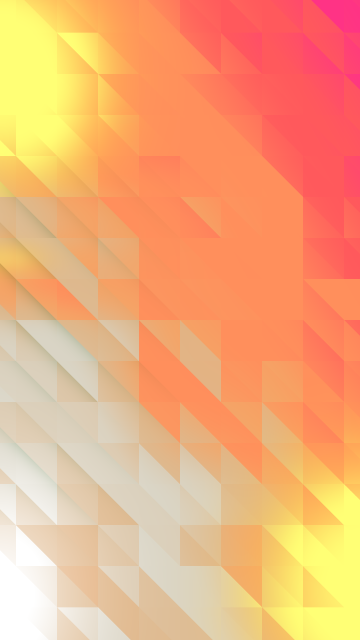
This background is drawn by a WebGL 1 fragment shader. Its source:

```glsl
precision highp float;

uniform vec2 u_resolution;

float hash(vec2 id) {
  return fract(sin(dot(id, vec2(12.99, 78.23))) * 4375.85);
}

float glow(vec2 uv, vec2 center, vec2 radius) {
  vec2 d = (uv - center) / radius;
  return exp(-dot(d, d));
}

float block(vec2 p, vec2 low, vec2 high) {
  vec2 inside = step(low, p) * step(p, high);
  return inside.x * inside.y;
}

// Warm ramp from pink through coral and beige to pale grey
vec3 ramp(float tone) {
  vec3 color = mix(vec3(1.0, 0.20, 0.52), vec3(1.0, 0.35, 0.36), smoothstep(-0.04, 0.15, tone));
  color = mix(color, vec3(1.0, 0.56, 0.36), smoothstep(0.17, 0.36, tone));
  color = mix(color, vec3(0.96, 0.64, 0.40), smoothstep(0.38, 0.48, tone));
  color = mix(color, vec3(0.87, 0.72, 0.55), smoothstep(0.46, 0.60, tone));
  return mix(color, vec3(0.85, 0.83, 0.77), smoothstep(0.58, 0.76, tone));
}

vec3 facets(vec2 pixel) {
  vec2 uv = pixel / u_resolution;
  vec2 grid = (pixel - 0.5 * u_resolution) / u_resolution.y * 15.6;
  float diagonal = grid.x + grid.y;
  vec2 slanted = vec2(grid.x, diagonal);

  // Two sheared lattices overlap to split every cell into triangles
  vec2 rowId = vec2(floor(grid.x + fract(grid.y)), floor(grid.y));
  vec2 columnId = vec2(floor(grid.x), floor(grid.y + fract(grid.x)));
  float rowNoise = hash(rowId + 31.0) - 0.5;
  float columnNoise = hash(columnId + 67.0) - 0.5;
  float jitter = rowNoise + columnNoise;

  // Diagonal tone with warm pockets
  float tone = min(1.0 - 0.5 * (uv.x + uv.y), 0.69);
  tone -= 0.17 * glow(uv, vec2(0.08, 0.56), vec2(0.30, 0.07));
  tone -= 0.13 * glow(uv, vec2(0.25, 0.77), vec2(0.25, 0.08));
  tone -= 0.07 * glow(uv, vec2(0.48, 0.42), vec2(0.18, 0.14));
  tone += 0.05 * glow(uv, vec2(0.70, 0.22), vec2(0.25, 0.06));

  // Stepped border of the red corner with a peach band below
  float redCorner = step(1.0, grid.x) * max(step(6.0, diagonal), step(3.0, grid.x) * step(1.0, grid.y));
  float peachBand = step(4.0, diagonal) * step(diagonal, 6.0) * step(0.0, grid.y) * (1.0 - redCorner);
  tone -= 0.03 * redCorner;
  tone += jitter * mix(0.10, 0.15, smoothstep(0.3, 0.65, tone));

  // Large plates of joined facets
  tone = mix(tone, 0.41, 0.6 * peachBand);
  tone = mix(tone, 0.38, 0.7 * block(grid, vec2(-1.0, 0.0), vec2(3.0, 2.0)));
  tone = mix(tone, 0.36, 0.8 * block(slanted, vec2(-1.0, -3.0), vec2(0.0, -1.0)));
  tone = mix(tone, 0.57, 0.8 * block(slanted, vec2(0.0, -1.0), vec2(1.0, 0.0)));
  tone = mix(tone, 0.65, 0.8 * block(slanted, vec2(-4.0, -2.0), vec2(-2.0, -1.0)));
  tone = mix(tone, 0.73, 0.8 * block(slanted, vec2(-4.0, -6.0), vec2(0.0, -5.0)));
  vec3 color = ramp(tone);

  // White light in the lower left
  float white = 1.15 * glow(uv, vec2(0.0, 0.07), vec2(0.25, 0.18));
  color = mix(color, vec3(1.0), clamp(white * (1.0 + 0.6 * jitter), 0.0, 1.0));

  // Yellow light in two opposite corners and a small ember at the left
  float yellow = 1.1 * glow(uv, vec2(0.0, 0.88), vec2(0.31, 0.19));
  yellow *= 1.0 - 0.7 * step(grid.y, 3.0);
  yellow += 1.05 * glow(uv, vec2(1.02, 0.08), vec2(0.33, 0.21));
  yellow += 0.45 * glow(uv, vec2(0.0, 0.595), vec2(0.16, 0.035));
  yellow = clamp(yellow * (1.0 + 0.4 * jitter), 0.0, 1.0);
  vec3 gold = mix(vec3(1.0, 0.78, 0.30), vec3(1.0, 1.0, 0.46), smoothstep(0.2, 0.9, yellow));
  color = mix(color, gold, smoothstep(0.0, 0.85, yellow));

  // Soft folds under the diagonals, strongest at the left
  float fold = pow(fract(diagonal), 4.0) * hash(rowId + 11.0);
  float leftSide = (1.0 - smoothstep(0.1, 0.6, uv.x)) * smoothstep(0.1, 0.35, uv.y) * (1.0 - smoothstep(0.6, 0.8, uv.y));
  return color * (1.0 - vec3(0.17, 0.11, 0.17) * fold * leftSide);
}

void main() {
  // Supersampling smooths the facet edges
  vec3 color = vec3(0.0);
  for (int y = 0; y < 3; y++) {
    for (int x = 0; x < 3; x++) {
      vec2 offset = (vec2(float(x), float(y)) - 1.0) / 3.0;
      color += clamp(facets(gl_FragCoord.xy + offset), 0.0, 1.0);
    }
  }
  gl_FragColor = vec4(color / 9.0, 1.0);
}
```
